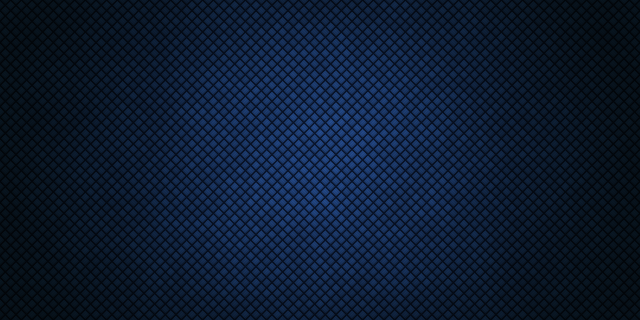
Write a Shadertoy shader that draws this pattern.

```glsl
const vec2 REPEATS = vec2(60.0, 30.0);
const float GAP_HALF_WIDTH = 0.085;
const vec3 EDGE_COLOR = vec3(0.026, 0.066, 0.100);
const vec3 MID_COLOR = vec3(0.065, 0.140, 0.255);
const vec3 CENTER_COLOR = vec3(0.115, 0.235, 0.440);

float hash(vec2 p) {
    return fract(sin(dot(p, vec2(127.1, 311.7))) * 43758.5453);
}

float valueNoise(vec2 p) {
    vec2 cell = floor(p);
    vec2 f = fract(p);
    f = f * f * (3.0 - 2.0 * f);
    float low = mix(hash(cell), hash(cell + vec2(1.0, 0.0)), f.x);
    float high = mix(hash(cell + vec2(0.0, 1.0)), hash(cell + 1.0), f.x);
    return mix(low, high, f.y);
}

// Two-stage radial falloff, wider across than down
vec3 spotlight(vec2 uv) {
    float d = length((uv - 0.5) * vec2(2.0, 1.1));
    vec3 inner = mix(CENTER_COLOR, MID_COLOR, smoothstep(0.0, 0.65, d));
    return mix(inner, EDGE_COLOR, smoothstep(0.35, 1.05, d));
}

// Diagonal axes whose unit squares appear as upright diamonds
vec2 toDiagonal(vec2 p) {
    return vec2(p.x + p.y, p.y - p.x);
}

// Coverage of a strand tile, zero inside the dark gaps
float tileMask(vec2 local, float halfGap, float blur) {
    vec2 border = 0.5 - abs(local - 0.5);
    return smoothstep(halfGap - blur, halfGap + blur, min(border.x, border.y));
}

// Rounded strand with fine fibres, lit from above
float strandShade(vec2 local, vec2 id, float fibreFade) {
    float over = mod(id.x + id.y, 2.0);
    vec2 axis = mix(local.xy, local.yx, over);
    float bulge = 1.0 - 0.32 * pow(abs(axis.y * 2.0 - 1.0), 2.0);
    float dip = 1.0 - 0.22 * pow(abs(axis.x * 2.0 - 1.0), 3.0);
    float fibre = 0.08 * sin(axis.y * 25.0) * fibreFade;
    float topLight = 0.16 * (local.x + local.y - 1.0);
    float wear = 0.16 * (hash(id) - 0.5);
    return bulge * dip + fibre + topLight + wear + 0.12;
}

void mainImage(out vec4 fragColor, in vec2 fragCoord) {
    vec2 uv = fragCoord / iResolution.xy;
    vec2 q = toDiagonal((uv - 0.5) * REPEATS);
    vec2 id = floor(q);
    vec2 local = fract(q);

    // Woven tiles with softened gaps
    float pixel = REPEATS.x * 1.414 / iResolution.x;
    float mask = tileMask(local, GAP_HALF_WIDTH, max(0.06, 0.5 * pixel));
    float fibreFade = 1.0 - smoothstep(0.10, 0.24, pixel);
    float shade = strandShade(local, id, fibreFade);

    // Broad uneven wear
    float mottling = 0.94 + 0.12 * valueNoise(uv * vec2(16.0, 8.0));

    vec3 light = spotlight(uv) * mottling;
    vec3 gapColor = light * vec3(0.30, 0.32, 0.37);
    fragColor = vec4(mix(gapColor, light * shade, mask), 1.0);
}
```
